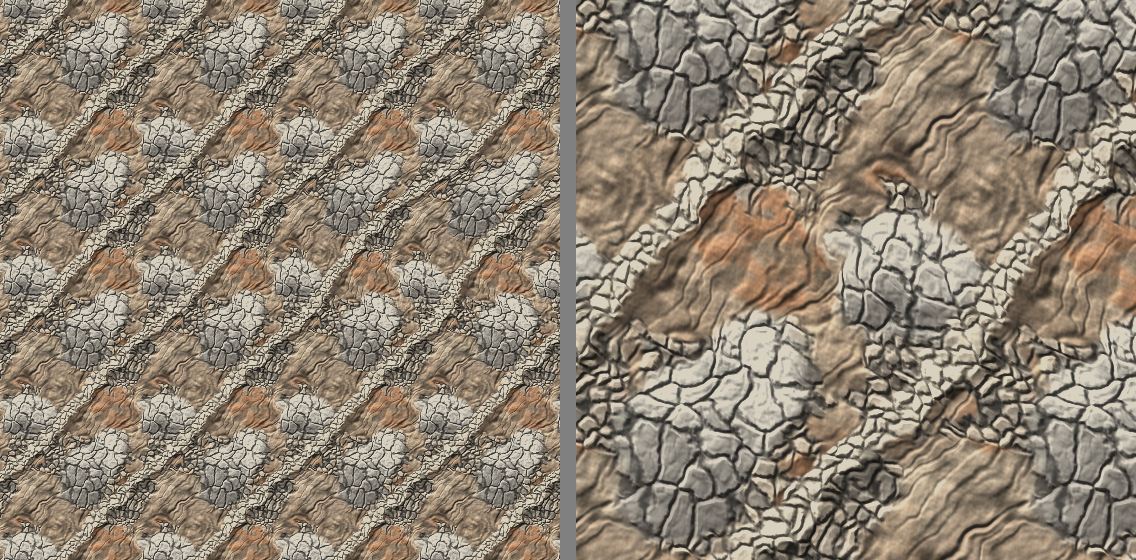
Left, the full canvas; right, a detail of the centre.
A WebGL 2 fragment shader for this texture:

```glsl
#version 300 es
precision highp float;
uniform vec2 u_resolution;
out vec4 outColour;

const float TILES = 4.04;
const float PLATE_CELLS = 12.0;
const float GRIT_CELLS = 25.0;
const float RIDGE_OFFSET = 0.54;
const float RIDGE_WIDTH = 0.046;
const float LIGHT_STEP = 0.008;
const float LIGHT_GAIN = 2.5;
const vec2 LIGHT_DIR = vec2(-0.45, 0.89);
const vec2 SLAB_AT = vec2(0.68, 0.67);
const vec2 STONE_AT = vec2(0.20, 0.01);
const vec2 KNOT_AT = vec2(0.165, 0.24);
const vec3 CREAM = vec3(0.83, 0.78, 0.69);
const vec3 GREY = vec3(0.75, 0.73, 0.68);
const vec3 SLATE = vec3(0.47, 0.45, 0.42);
const vec3 BEIGE = vec3(0.78, 0.71, 0.61);
const vec3 TAN = vec3(0.74, 0.62, 0.50);
const vec3 RUST = vec3(0.73, 0.54, 0.40);
const vec3 UMBER = vec3(0.44, 0.37, 0.31);
const vec3 HIGHLIGHT = vec3(0.85, 0.82, 0.75);

struct Bark { float height; vec3 colour; };

float hash(vec2 c) {
  vec3 q = fract(c.xyx * 0.1031);
  q += dot(q, q.yzx + 33.33);
  return fract((q.x + q.y) * q.z);
}

// Value noise that wraps after the given number of cells
float noise(vec2 p, vec2 period) {
  vec2 i = floor(p), f = fract(p);
  f = f * f * (3.0 - 2.0 * f);
  vec2 a = mod(i, period), b = mod(i + 1.0, period);
  return mix(mix(hash(a), hash(vec2(b.x, a.y)), f.x),
             mix(hash(vec2(a.x, b.y)), hash(b), f.x), f.y);
}

float fbm(vec2 p, float cells) {
  float sum = 0.0, amp = 0.53;
  for (int i = 0; i < 4; i++) {
    sum += amp * noise(p * cells, vec2(cells));
    cells *= 2.0;
    amp *= 0.5;
  }
  return sum;
}

// Wrapping cellular pattern: x is the gap to the border, y the cell value
vec2 cellular(vec2 p, float cells) {
  p *= cells;
  vec2 i = floor(p);
  float near = 9.0, next = 9.0, id = 0.0;
  for (int y = -1; y <= 1; y++) {
    for (int x = -1; x <= 1; x++) {
      vec2 c = i + vec2(x, y), key = mod(c, cells);
      float h = hash(key + 7.0);
      float d = length(c + 0.05 + 0.9 * vec2(h, hash(key + 61.0)) - p);
      next = min(next, max(near, d));
      if (d < near) { near = d; id = h; }
    }
  }
  return vec2(next - near, id);
}

vec2 wrapped(vec2 p, vec2 centre) { return fract(p - centre + 0.5) - 0.5; }

// Soft tilted ellipse, one inside and zero outside
float blob(vec2 p, vec2 centre, vec2 radius, float angle) {
  vec2 d = wrapped(p, centre), axis = vec2(cos(angle), sin(angle));
  vec2 e = vec2(dot(d, axis), dot(d, vec2(-axis.y, axis.x))) / radius;
  return 1.0 - smoothstep(0.84, 1.08, length(e));
}

Bark bark(vec2 p, float swell) {
  vec2 warp = vec2(fbm(p, 6.0), fbm(p + 0.37, 6.0)) - 0.5;
  float rough = fbm(p, 18.0), fine = fbm(p + 0.23, 30.0), patches = fbm(p + 0.61, 5.0);
  vec2 q = p + 0.13 * warp;
  vec2 jagged = q + 0.035 * (vec2(rough, fine) - 0.5);
  vec2 plate = cellular(jagged, PLATE_CELLS), grit = cellular(jagged, GRIT_CELLS);
  float pebble = smoothstep(0.0, 0.5, grit.x) * mix(0.65, 1.0, grit.y);

  // Wood: fibres along the diagonal, growth rings at the knot
  vec2 grain = vec2(q.x - q.y, q.x + q.y);
  float fibre = noise(grain * vec2(13.0, 3.0), vec2(13.0, 3.0));
  float strand = noise(grain * vec2(31.0, 5.0), vec2(31.0, 5.0));
  float knotDist = length(wrapped(q, KNOT_AT) * vec2(0.85, 1.2));
  float knot = 1.0 - smoothstep(0.06, 0.10, knotDist);
  float swirl = blob(q, vec2(0.49, 0.20), vec2(0.09, 0.13), -0.3);
  float rings = 0.6 + 0.2 * sin(170.0 * length(wrapped(q, vec2(0.42, 0.22))));
  float groove = 0.6 * smoothstep(0.0, 0.4, abs(2.0 * fibre - 1.0))
               + 0.4 * smoothstep(0.0, 0.5, abs(2.0 * strand - 1.0));
  groove = mix(groove, rings, swirl);
  groove = mix(groove, 0.55 + 0.3 * cos(130.0 * knotDist), knot);
  float twisted = max(blob(q, vec2(0.28, 0.74), vec2(0.36, 0.11), 0.7),
                      blob(q, vec2(0.28, 0.27), vec2(0.27, 0.11), 0.45));
  float rust = max(blob(q, vec2(0.92, 0.53), vec2(0.13, 0.19), 0.6),
                   blob(q, vec2(0.81, 0.08), vec2(0.18, 0.13), -0.7));
  rust = max(rust, blob(q, vec2(0.38, 0.64), vec2(0.12, 0.09), 0.5));
  float pale = blob(q, vec2(0.32, 0.44), vec2(0.24, 0.15), -0.5);
  vec3 colour = mix(TAN, BEIGE, max(0.8 * pale, 0.6 * fibre));
  colour = mix(colour, RUST, rust * smoothstep(0.25, 0.65, rough));
  colour = mix(colour, UMBER, 0.5 * twisted * (1.0 - swirl));
  colour = mix(colour, RUST, knot * (1.0 - smoothstep(0.03, 0.07, knotDist)));
  float height = 0.27 + mix(0.24, 0.34, twisted) * groove;

  // Grey rubble in hollows and scattered crumbs
  float rubble = max(blob(q, vec2(0.92, 0.31), vec2(0.15, 0.12), 0.5),
                     blob(q, vec2(0.03, 0.46), vec2(0.10, 0.12), 0.0));
  rubble = max(rubble, blob(q, vec2(0.33, 0.95), vec2(0.15, 0.08), 0.6));
  rubble = max(rubble, smoothstep(0.60, 0.67, patches) * (1.0 - pale));
  height = mix(height, 0.26 + 0.40 * pebble, rubble);
  colour = mix(colour, mix(SLATE, BEIGE, 0.15 + 0.6 * grit.y), rubble);

  // Cracked slabs, darker toward their lower ends
  float slab = max(blob(jagged, SLAB_AT, vec2(0.31, 0.18 * swell), 0.8),
                   blob(jagged, SLAB_AT - vec2(0.06, 0.18), vec2(0.17, 0.15) * swell, 0.0));
  float stone = blob(jagged, STONE_AT, vec2(0.23, 0.15), 0.25);
  float lift = mix(smoothstep(-0.32, 0.12, wrapped(q, SLAB_AT).y),
                   smoothstep(-0.13, 0.08, wrapped(q, STONE_AT).y), stone);
  float solid = max(slab, stone);
  float plateTop = smoothstep(0.0, 0.26, plate.x) * (0.78 + 0.22 * pebble);
  height = mix(height, 0.33 + 0.40 * plateTop, solid);
  colour = mix(colour, mix(SLATE, GREY, lift) * (0.90 + 0.18 * plate.y), solid);

  // Crumbly diagonal ridge with a shadow along its lower side
  float side = (fract(grain.x + RIDGE_OFFSET + 0.5) - 0.5) * 0.707;
  float across = abs(side) / RIDGE_WIDTH + 1.3 * (rough - 0.5);
  float ridge = 1.0 - smoothstep(0.75, 1.15, across);
  float shadow = smoothstep(0.0, 0.04, side) * (1.0 - smoothstep(0.06, 0.11, side));
  colour *= 1.0 - 0.35 * shadow * (1.0 - ridge);
  height = mix(height, 0.40 + 0.42 * pebble, ridge);
  colour = mix(colour, CREAM * (0.84 + 0.18 * grit.y), ridge);
  return Bark(height + 0.35 * (rough - 0.5) + 0.25 * (fine - 0.5), colour);
}

void main() {
  vec2 uv = gl_FragCoord.xy / u_resolution;

  // The middle band drifts sideways and swells toward the right
  float band = smoothstep(0.40, 0.52, uv.y) * (1.0 - smoothstep(0.60, 0.74, uv.y));
  float drift = band * smoothstep(0.32, 0.85, uv.x);
  vec2 p = vec2(uv.x, uv.y - 1.0) * TILES + vec2(0.20, 0.04) * drift;
  float swell = 1.0 + 0.2 * drift;

  Bark here = bark(p, swell);
  float slope = here.height - bark(p + LIGHT_DIR * LIGHT_STEP, swell).height;
  float tone = mix(0.36, 1.10, smoothstep(0.08, 0.76, here.height));
  float light = clamp(1.0 + LIGHT_GAIN * slope, 0.5, 1.4);
  outColour = vec4(min(here.colour * tone * light, HIGHLIGHT), 1.0);
}
```
